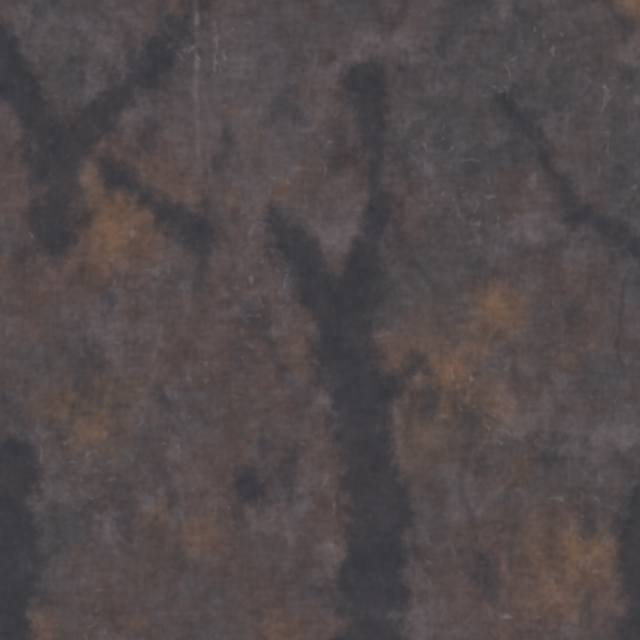
This texture is drawn by a Shadertoy shader. Its source:

```glsl
const vec3 GREY   = vec3(0.308, 0.293, 0.303);
const vec3 UMBER  = vec3(0.345, 0.296, 0.294);
const vec3 OCHRE  = vec3(0.425, 0.335, 0.285);
const vec3 MAUVE  = vec3(0.375, 0.345, 0.358);
const vec3 BARK   = vec3(0.235, 0.233, 0.252);
const vec3 CHALK  = vec3(0.500, 0.485, 0.495);
const float EDGE_SOFTNESS = 0.018;
const float WARP_AMOUNT   = 0.026;
const float FRAY_AMOUNT   = 0.016;
const float GRAIN_SCALE   = 105.0;
const float GRAIN_AMOUNT  = 0.070;
const float MOTTLE_AMOUNT = 0.160;

// Warm glows: centre and radius
const vec3 GLOWS[6] = vec3[6](
    vec3(0.18, 0.65, 0.085), vec3(0.71, 0.40, 0.095), vec3(0.77, 0.51, 0.050),
    vec3(0.14, 0.36, 0.065), vec3(0.89, 0.13, 0.080), vec3(1.00, 0.99, 0.070));

// Main tree and left tree: start and end of each limb, then its two radii
const vec4 LIMBS[10] = vec4[10](
    vec4(0.570, -0.05, 0.590, 0.20), vec4(0.590, 0.20, 0.535, 0.50),
    vec4(0.530, 0.50, 0.435, 0.65),  vec4(0.545, 0.50, 0.600, 0.69),
    vec4(0.600, 0.69, 0.560, 0.88),  vec4(0.570, 0.37, 0.650, 0.43),
    vec4(0.080, 0.61, 0.090, 0.75),  vec4(0.085, 0.74, -0.02, 0.96),
    vec4(0.095, 0.75, 0.310, 0.99),  vec4(0.170, 0.74, 0.320, 0.63));
const vec2 RADII[10] = vec2[10](
    vec2(0.052, 0.048), vec2(0.046, 0.044), vec2(0.040, 0.022), vec2(0.042, 0.020),
    vec2(0.020, 0.026), vec2(0.016, 0.012), vec2(0.026, 0.034), vec2(0.034, 0.026),
    vec2(0.030, 0.020), vec2(0.014, 0.020));

// Limbs along the borders
const vec4 SIDE_LIMBS[5] = vec4[5](
    vec4(0.015, -0.05, 0.020, 0.28), vec4(0.970, -0.05, 1.010, 0.22),
    vec4(0.790, 0.84, 0.900, 0.68),  vec4(0.900, 0.67, 1.020, 0.59),
    vec4(0.390, 0.23, 0.395, 0.26));
const float SIDE_RADII[5] = float[5](0.036, 0.030, 0.010, 0.018, 0.022);

vec2 hashGradient(vec2 cell) {
    vec3 h = fract(vec3(cell.xyx) * vec3(0.1031, 0.1030, 0.0973));
    h += dot(h, h.yzx + 33.33);
    float angle = 6.2832 * fract((h.x + h.y) * h.z);
    return vec2(cos(angle), sin(angle));
}

float gradientNoise(vec2 p) {
    vec2 i = floor(p), f = p - i;
    vec2 u = f * f * f * (f * (f * 6.0 - 15.0) + 10.0);
    vec2 e = vec2(0.0, 1.0);
    float low = mix(dot(hashGradient(i), f), dot(hashGradient(i + e.yx), f - e.yx), u.x);
    float high = mix(dot(hashGradient(i + e), f - e), dot(hashGradient(i + e.yy), f - e.yy), u.x);
    return mix(low, high, u.y);
}

float fbm(vec2 p) {
    float sum = 0.0, gain = 0.6;
    for (int i = 0; i < 5; i++) {
        sum += gain * gradientNoise(p);
        p = mat2(1.6, 1.2, -1.2, 1.6) * p + 17.3;
        gain *= 0.62;
    }
    return sum;
}

float limbDistance(vec2 p, vec4 ends, vec2 radii) {
    vec2 along = ends.zw - ends.xy, q = p - ends.xy;
    float t = clamp(dot(q, along) / dot(along, along), 0.0, 1.0);
    return length(q - along * t) - mix(radii.x, radii.y, t);
}

float smoothMin(float a, float b, float k) {
    float h = max(k - abs(a - b), 0.0) / k;
    return min(a, b) - 0.25 * h * h * k;
}

float treeDistance(vec2 p) {
    float d = 1.0;
    for (int i = 0; i < 10; i++) d = smoothMin(d, limbDistance(p, LIMBS[i], RADII[i]), 0.022);
    for (int i = 0; i < 5; i++) d = smoothMin(d, limbDistance(p, SIDE_LIMBS[i], vec2(SIDE_RADII[i])), 0.015);
    return d;
}

// Thin broken lines along the zero level of stretched noise
float wisps(vec2 p, float width) {
    float line = 1.0 - smoothstep(0.0, width, abs(gradientNoise(p)));
    return line * smoothstep(0.0, 0.35, gradientNoise(p * 0.8 + 41.0));
}

void mainImage(out vec4 fragColor, in vec2 fragCoord) {
    vec2 p = fragCoord / iResolution.xy;
    vec2 warp = vec2(fbm(p * 8.0 + 3.0), fbm(p * 8.0 + 29.0));
    vec2 q = p + WARP_AMOUNT * warp;
    float mottle = fbm(p * 12.0 + 60.0);
    float fray = fbm(p * 26.0 + 150.0);

    // Ground: cooler towards the upper right, redder below
    float cool = smoothstep(-0.28, 0.32, fbm(p * 5.0 + 11.0) + 0.7 * (p.x + p.y - 1.15) * p.x + 0.3 * fray);
    vec3 color = mix(UMBER, GREY, cool);
    float veil = smoothstep(0.24, 0.0, length((q - vec2(0.37, 0.79)) * vec2(1.5, 0.8)));
    veil = max(0.65 * veil, 0.8 * smoothstep(0.0, 0.4, fbm(p * 7.0 + 83.0) + 0.25 * fray));
    color = mix(color, MAUVE, veil);

    // Warm glows, broken up by the mottling
    float warmth = 0.55 * smoothstep(0.08, 0.42, fbm(p * 8.0 + 120.0)) * (1.0 - cool);
    for (int i = 0; i < 6; i++) {
        float r = length(q + 0.06 * warp.yx - GLOWS[i].xy) / GLOWS[i].z;
        warmth = max(warmth, 0.9 * exp(-r * r));
    }
    color = mix(color, OCHRE, clamp(warmth * (0.9 + 0.9 * mottle + 0.5 * fray), 0.0, 1.0));

    // Shadowy smudges and faint twigs
    float smudge = smoothstep(0.05, 0.45, fbm(p * vec2(10.0, 7.0) + 200.0));
    float twigs = wisps(q * vec2(11.0, 5.0) + 7.0, 0.13);
    float crown = wisps(q * vec2(9.0, 24.0) + 50.0, 0.20);
    crown *= smoothstep(0.22, 0.06, length((p - vec2(0.73, 0.86)) * vec2(1.0, 2.0)));
    float shade = 0.55 * smudge + 0.40 * twigs + 0.7 * crown;
    color = mix(color, BARK, clamp(shade * (1.0 + 0.8 * fray), 0.0, 0.8));

    // Dark limbs with frayed edges and worn bark
    float d = treeDistance(q) + FRAY_AMOUNT * (mottle + 1.5 * fray);
    float cover = smoothstep(EDGE_SOFTNESS, -EDGE_SOFTNESS, d);
    color = mix(color, BARK, cover * clamp(0.87 - 0.35 * mottle, 0.0, 1.0));

    // Surface mottling, grain and weave
    float grain = gradientNoise(p * GRAIN_SCALE) + 0.9 * gradientNoise(p * GRAIN_SCALE * 0.55 + 9.0);
    float weave = gradientNoise(p * vec2(130.0, 20.0)) + gradientNoise(p * vec2(20.0, 130.0) + 70.0);
    float relief = MOTTLE_AMOUNT * (0.6 * mottle + fray) + GRAIN_AMOUNT * (grain + 0.55 * weave);
    color *= 1.0 + relief * mix(1.0, 0.65, cover);

    // Chalky specks, scratches and one long vertical scuff
    float worn = smoothstep(-0.12, 0.35, fbm(p * 6.0 + 310.0)) * mix(1.0, 0.35, cover);
    float specks = smoothstep(0.25, 0.60, gradientNoise(p * 70.0 + 5.0)) * worn;
    float scratches = wisps(q * vec2(18.0, 13.0) + 90.0, 0.09) * worn * smoothstep(-0.2, 0.3, fray);
    float scuff = smoothstep(0.008, 0.0, abs(p.x + 0.008 * warp.x - 0.308)) * smoothstep(0.68, 0.85, p.y);
    scuff *= 0.6 + 1.2 * gradientNoise(p * vec2(20.0, 45.0));
    color = mix(color, CHALK, clamp(0.45 * specks + 0.35 * scratches + 0.45 * scuff, 0.0, 0.7));

    fragColor = vec4(color, 1.0);
}
```
